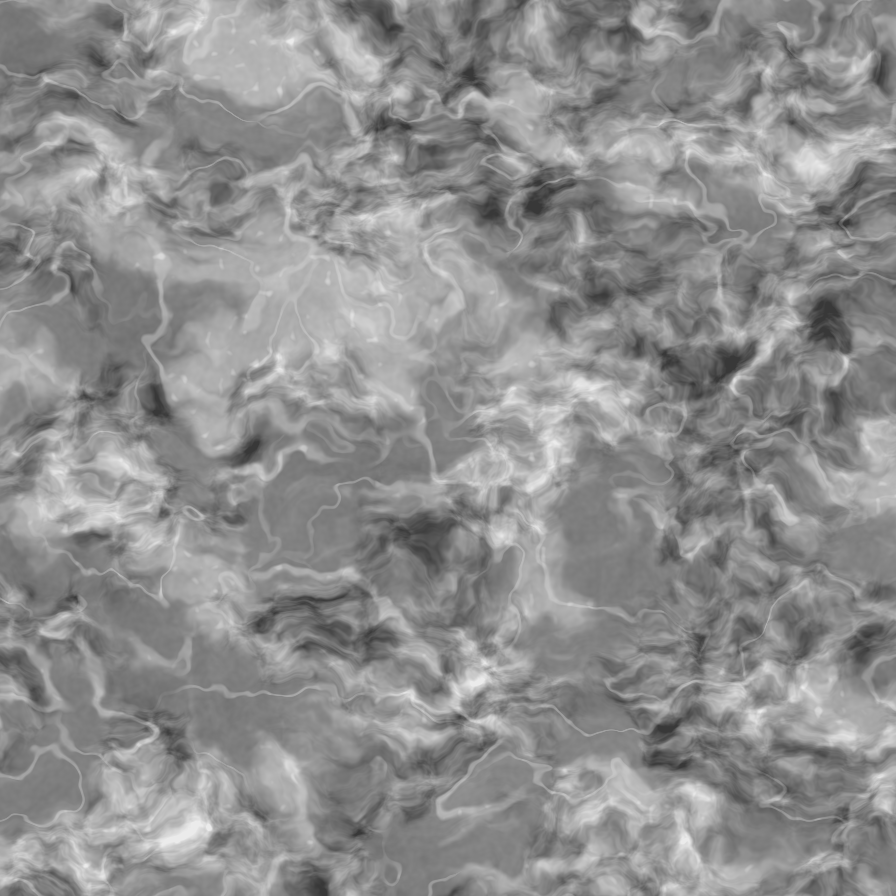
A Shadertoy shader for this texture:

```glsl
vec2 gradientAt(vec2 cell) {
    vec3 h = fract(cell.xyx * vec3(0.1031, 0.1030, 0.0973));
    h += dot(h, h.yzx + 33.33);
    float angle = 6.2832 * fract((h.x + h.y) * h.z);
    return vec2(cos(angle), sin(angle));
}

float gradientNoise(vec2 p) {
    vec2 i = floor(p), f = fract(p);
    vec2 u = f * f * f * (f * (f * 6.0 - 15.0) + 10.0);
    vec2 e = vec2(0.0, 1.0);
    float low = mix(dot(gradientAt(i), f), dot(gradientAt(i + e.yx), f - e.yx), u.x);
    float high = mix(dot(gradientAt(i + e), f - e), dot(gradientAt(i + 1.0), f - 1.0), u.x);
    return mix(low, high, u.y);
}

float fbm(vec2 p, int octaves) {
    float sum = 0.0, amplitude = 1.0;
    for (int i = 0; i < octaves; i++) {
        sum += amplitude * gradientNoise(p);
        p = p * 2.03 + vec2(17.3, 41.7);
        amplitude *= 0.55;
    }
    return sum;
}

// Thin bright line along the zero crossings of a noise field
float vein(vec2 p, float width) {
    float d = abs(fbm(p, 3));
    return 1.0 - smoothstep(0.2 * width, width, d);
}

void mainImage(out vec4 fragColor, in vec2 fragCoord) {
    vec2 uv = fragCoord / iResolution.xy;

    // Coarse and fine bending of the rock
    vec2 bend = vec2(fbm(uv * 5.0 + 3.0, 3), fbm(uv * 5.0 + 57.0, 3));
    vec2 crumble = vec2(fbm(uv * 34.0 + 11.0, 2), fbm(uv * 34.0 + 83.0, 2));
    vec2 p = uv + 0.05 * bend + 0.009 * crumble;

    // Calm, nearly flat patches, more of them on the left
    float rough = smoothstep(-0.22, 0.12, fbm(p * 5.5 + 120.0, 3) + 0.3 * (uv.x - 0.35));
    rough = mix(0.12, 1.0, rough);

    // Pale clouds gathered above the centre
    vec2 fromCore = (uv - vec2(0.43, 0.68)) / vec2(0.25, 0.2);
    float cloud = fbm(p * vec2(4.5, 6.5) + 31.0, 5) + 0.34 * exp(-dot(fromCore, fromCore));
    float pale = smoothstep(0.0, 0.42, cloud);

    // Dark crumbly pockets
    float pocket = smoothstep(0.08, 0.42, fbm(p * vec2(9.0, 11.0) + 211.0, 4));

    // Broken veins at two scales
    float broken = smoothstep(-0.2, 0.2, gradientNoise(uv * 7.0 + 71.0));
    float veins = vein(p * vec2(3.6, 4.4) + 9.0, 0.06) * broken;
    veins = max(veins, 0.75 * vein(p * vec2(7.0, 9.0) + 143.0, 0.065) * (1.0 - 0.7 * broken));

    // Grain, stretched sideways
    float grain = fbm(p * vec2(24.0, 34.0) + 301.0, 4);
    float speck = smoothstep(0.3, 0.6, gradientNoise(uv * 75.0 + 19.0)) * max(pale, veins);

    float tone = 0.495 + 0.05 * fbm(uv * 4.0 + 400.0, 2);
    tone += 0.2 * pale + 0.17 * veins * (1.0 - 0.5 * pale);
    tone -= 0.15 * pocket * rough * (1.0 - 0.4 * veins);
    tone += 0.3 * grain * rough + 0.12 * speck;
    tone += 0.025 * gradientNoise(uv * 130.0);

    fragColor = vec4(vec3(clamp(tone, 0.22, 0.92)), 1.0);
}
```
